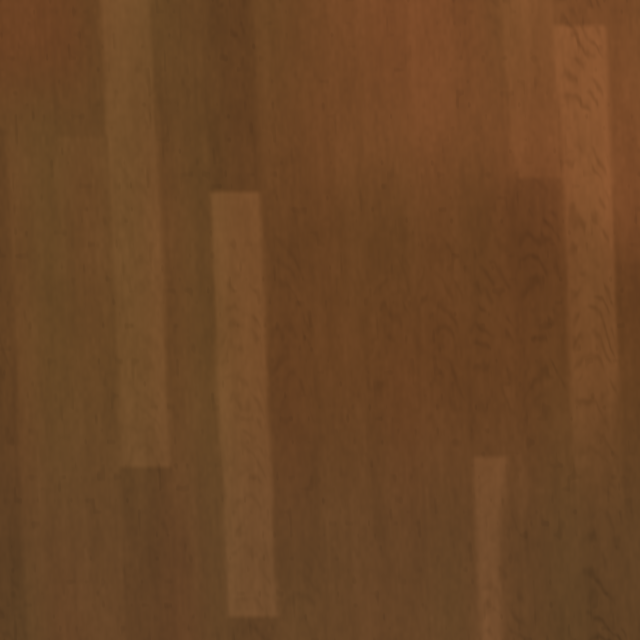
This texture is drawn by a WebGL 2 fragment shader. Its source:

```glsl
#version 300 es
precision highp float;
// Strip wood floor: narrow, slightly leaning boards with staggered butt joints.
// Each column has a joint height and two tones; noise adds fibre, broken figure
// and wear, and broad soft gradients light the whole floor.
uniform vec2 u_resolution;
out vec4 fragColor;

const float BOARD_WIDTH = 0.0787;
const float BOARD_LENGTH = 0.664;
const float LEAN = 0.042;

// Per column: joint height, tone above the joint, tone below it.
const vec3 BOARDS[14] = vec3[14](
  vec3(0.80, 0.00, -0.07), vec3(0.85, 0.00, 0.01), vec3(0.785, -0.03, 0.02),
  vec3(0.27, 0.10, -0.05), vec3(0.10, -0.02, -0.01), vec3(0.70, -0.08, 0.14),
  vec3(0.76, 0.00, -0.02), vec3(0.50, 0.01, 0.01), vec3(0.40, 0.00, -0.01),
  vec3(0.62, 0.02, 0.00), vec3(0.286, -0.01, 0.14), vec3(0.722, 0.06, -0.03),
  vec3(0.96, -0.01, 0.14), vec3(0.59, 0.00, -0.04));

float hash(vec2 p) {
  return fract(sin(dot(p, vec2(127.1, 311.7))) * 43758.5453);
}

float noise(vec2 p) {
  vec2 i = floor(p);
  vec2 f = fract(p);
  f = f * f * (3.0 - 2.0 * f);
  float low = mix(hash(i), hash(i + vec2(1.0, 0.0)), f.x);
  float high = mix(hash(i + vec2(0.0, 1.0)), hash(i + vec2(1.0, 1.0)), f.x);
  return mix(low, high, f.y);
}

float fbm(vec2 p) {
  float sum = 0.0;
  float amplitude = 0.5;
  for (int i = 0; i < 4; i++) {
    sum += amplitude * noise(p);
    p = p * 2.03 + 17.3;
    amplitude *= 0.5;
  }
  return sum;
}

vec3 columnData(float column) {
  return BOARDS[int(clamp(column + 1.0, 0.0, 13.0))];
}

// A pale board is followed by a darker one; the others run on.
float boardTone(vec3 board, float row) {
  if (row > -0.5) return board.y;
  if (row > -1.5 || board.z < 0.1) return board.z;
  return -0.04;
}

// Tone of one column, blended across its joints; right-hand pale boards taper.
float columnTone(float column, float u, float y) {
  vec3 board = columnData(column);
  float v = (y - board.x) / BOARD_LENGTH;
  float joint = floor(v + 0.5);
  bool tapers = column > 8.5;
  float soft = (tapers && joint < -0.5) ? 0.3 : 0.009;
  float blend = smoothstep(-soft, soft, v - joint);
  float tone = mix(boardTone(board, joint - 1.0), boardTone(board, joint), blend);
  float width = mix(0.45, 1.25, smoothstep(0.12, 0.6, y));
  float lit = smoothstep(width + 0.12, width - 0.12, u - column);
  return tapers ? mix(min(tone, 0.0), tone, lit) : tone;
}

// Slanting growth waves in short broken strokes; strength differs by board.
float figure(vec2 p, float u) {
  float column = floor(u);
  float x = fract(u) - 0.5;
  float strength = hash(vec2(column, 4.7));
  float warp = fbm(vec2(u * 1.7, p.y * 8.0) + column * 5.3);
  float waves = 0.5 + 0.5 * sin(p.y * 170.0 + x * 9.0 + x * x * 30.0 + warp * 20.0);
  float strokes = smoothstep(0.35, 0.7, noise(vec2(u * 6.0, p.y * 38.0)));
  float patches = smoothstep(0.35, 0.7, noise(vec2(column * 3.1, p.y * 4.0)));
  float inside = smoothstep(0.5, 0.3, abs(x));
  return waves * waves * strokes * patches * strength * inside;
}

// Broad colour of the floor, warm at the upper right and olive at the left.
vec3 floorLight(vec2 p) {
  vec3 olive = vec3(0.405, 0.276, 0.147);
  vec3 brown = vec3(0.396, 0.250, 0.130);
  vec3 dusky = vec3(0.394, 0.269, 0.155);
  vec3 orange = vec3(0.465, 0.289, 0.158);
  vec3 russet = vec3(0.425, 0.252, 0.137);
  vec3 color = mix(olive, brown, smoothstep(0.25, 0.58, p.x));
  color = mix(color, dusky, smoothstep(0.48, 0.12, p.y) * 0.9);
  float edge = 0.70 - 0.10 * smoothstep(0.75, 1.0, p.x);
  float warm = smoothstep(edge - 0.09, edge + 0.12, p.y);
  color = mix(color, orange, warm * smoothstep(0.33, 0.66, p.x));
  float corner = smoothstep(0.78, 0.95, p.y) * smoothstep(0.19, 0.1, p.x);
  return mix(color, russet, corner * 0.8);
}

void main() {
  vec2 p = gl_FragCoord.xy / u_resolution;
  float u = (p.x - LEAN * (1.0 - p.y)) / BOARD_WIDTH;

  // Boards, blended across the nearest long seam by a varying softness
  float seam = floor(u + 0.5);
  float soft = mix(0.06, 0.14, noise(vec2(seam * 7.0, p.y * 9.0)));
  float blend = smoothstep(-soft, soft, u - seam);
  float tone = mix(columnTone(seam - 1.0, u, p.y), columnTone(seam, u, p.y), blend);
  float broken = smoothstep(0.4, 0.8, noise(vec2(seam * 5.0, p.y * 12.0)));
  tone -= 0.03 * broken * smoothstep(0.08, 0.0, abs(u - seam));

  // Fibre, mottling, sparse flecks and worn patches
  float streaks = fbm(vec2(u * 5.0, p.y * 8.0)) - 0.47;
  float fibre = noise(vec2(u * 16.0, p.y * 60.0)) - 0.5;
  float mottle = noise(p * vec2(150.0, 120.0) + 31.0) - 0.5;
  float fleck = smoothstep(0.8, 0.97, noise(vec2(u * 9.0, p.y * 55.0) + 70.0));
  float wear = fbm(p * 7.0 + 3.0) - 0.47;
  tone += 0.11 * streaks + 0.04 * fibre + 0.035 * mottle + 0.09 * wear;
  tone -= 0.10 * figure(p, u) + 0.05 * fleck;

  // Redder and greener wood, with paler boards a little greyer
  float drift = noise(vec2(u * 1.3, p.y * 3.0) + 9.0) - 0.5;
  vec3 tint = vec3(0.010, -0.010, -0.002) * drift;
  tint += vec3(0.0, 0.02, 0.06) * max(tone, 0.0);
  fragColor = vec4(floorLight(p) * (1.0 + tone) + tint, 1.0);
}
```
